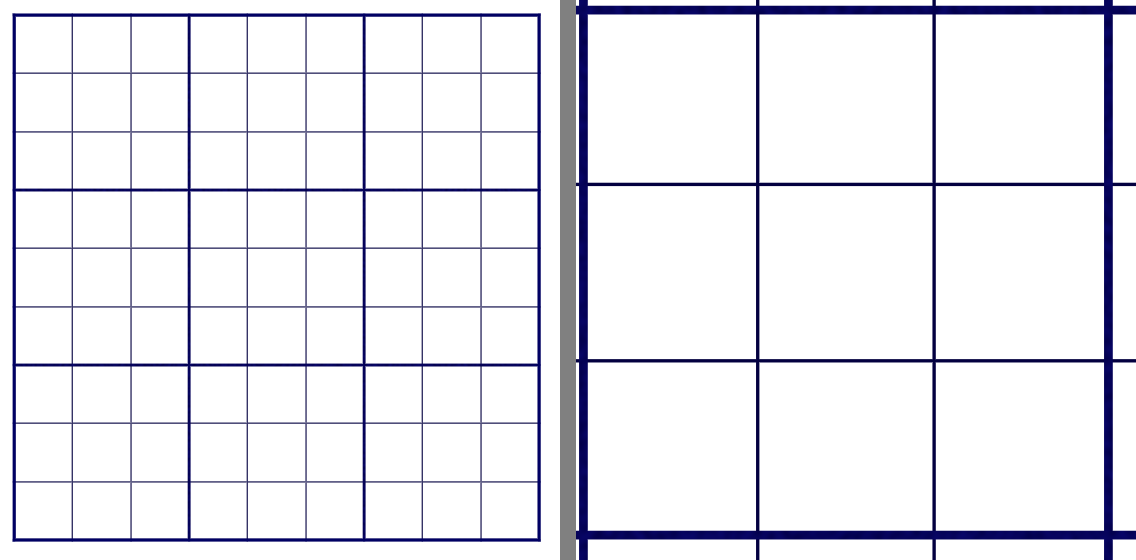
Left: the whole. Right: its middle third, enlarged.
This pattern is drawn by a WebGL 1 fragment shader. Its source:

```glsl
precision highp float;
// Navy ruled grid on white: 3 by 3 heavy blocks, each split into 3 by 3 cells.

uniform vec2 u_resolution;

#define GRID_CENTER vec2(0.4940, 0.5044)
#define BLOCK_SIZE 0.3125
#define BLOCK_COUNT 3.0
#define THIN_OFFSET 0.0525
#define THIN_WIDTH 0.0020
#define HEAVY_WIDTH 0.0052
#define PAPER vec3(1.0)
#define FRAME_INK vec3(0.0, 0.0, 0.39)
#define BLOCK_INK vec3(0.02, 0.01, 0.35)
#define THIN_INK vec3(0.01, 0.0, 0.25)
#define MOTTLE_SCALE 180.0
#define MOTTLE_AMOUNT 0.10

vec2 hashGradient(vec2 cell) {
    float angle = 6.2832 * fract(sin(dot(cell, vec2(127.1, 311.7))) * 43758.5);
    return vec2(cos(angle), sin(angle));
}

float gradientNoise(vec2 p) {
    vec2 i = floor(p);
    vec2 f = p - i;
    vec2 s = f * f * (3.0 - 2.0 * f);
    vec2 e = vec2(1.0, 0.0);
    float a = dot(hashGradient(i), f);
    float b = dot(hashGradient(i + e.xy), f - e.xy);
    float c = dot(hashGradient(i + e.yx), f - e.yx);
    float d = dot(hashGradient(i + e.xx), f - e.xx);
    return mix(mix(a, b, s.x), mix(c, d, s.x), s.y);
}

// Share of a pixel covered by a line at the given distance from its center.
float lineCoverage(float dist, float width, float pixel) {
    float edge = (0.5 * width - dist) / pixel + 0.5;
    return clamp(edge, 0.0, min(width / pixel, 1.0));
}

void main() {
    float side = min(u_resolution.x, u_resolution.y);
    float pixel = 1.0 / side;
    vec2 uv = (gl_FragCoord.xy - 0.5 * u_resolution) / side + 0.5;
    vec2 p = uv - GRID_CENTER;
    float halfGrid = 0.5 * BLOCK_SIZE * BLOCK_COUNT;

    // Distance from the middle of the current block along each axis
    vec2 local = abs(mod(p + halfGrid, BLOCK_SIZE) - 0.5 * BLOCK_SIZE);
    vec2 thinDist = abs(local - THIN_OFFSET);
    vec2 heavyDist = 0.5 * BLOCK_SIZE - local;

    // Signed distance to the square frame
    float frameDist = max(abs(p.x), abs(p.y)) - halfGrid;
    float inside = clamp((0.5 * HEAVY_WIDTH - frameDist) / pixel + 0.5, 0.0, 1.0);

    float thin = lineCoverage(min(thinDist.x, thinDist.y), THIN_WIDTH, pixel);
    float heavy = lineCoverage(min(heavyDist.x, heavyDist.y), HEAVY_WIDTH, pixel);
    float frame = lineCoverage(abs(frameDist), HEAVY_WIDTH, pixel);

    // Faint mottling in the ink of the inner heavy lines
    float mottle = gradientNoise(uv * MOTTLE_SCALE) * MOTTLE_AMOUNT;
    vec3 blockInk = BLOCK_INK + vec3(0.2, 0.2, 1.0) * mottle;

    vec3 color = mix(PAPER, THIN_INK, thin * inside);
    color = mix(color, blockInk, heavy * inside);
    color = mix(color, FRAME_INK, frame);
    gl_FragColor = vec4(clamp(color, 0.0, 1.0), 1.0);
}
```
